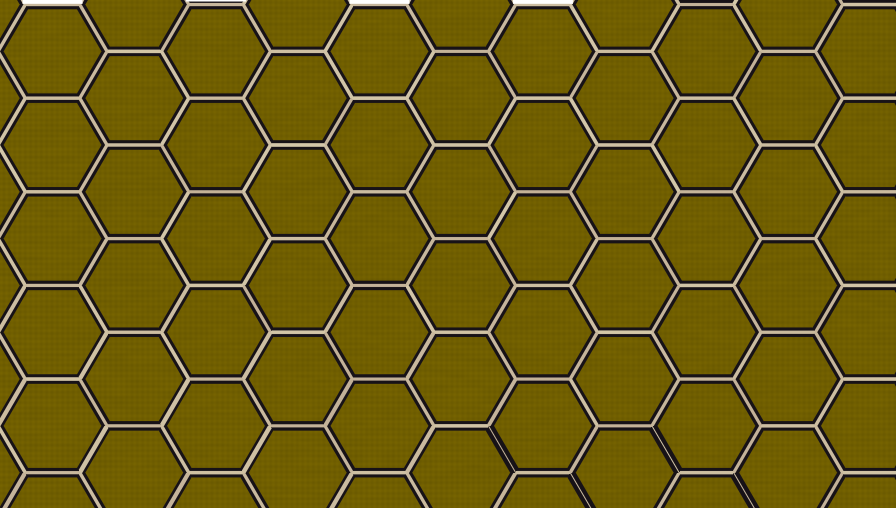
Give the GLSL for this pattern, as a WebGL 1 fragment shader.

```glsl
precision highp float;

uniform vec2 u_resolution;

const vec3 OLIVE = vec3(0.44, 0.37, 0.0);
const vec3 BORDER = vec3(0.09, 0.07, 0.09);
const vec3 CREAM = vec3(0.83, 0.78, 0.66);
const float COS30 = 0.8660254;

// Lengths are fractions of the canvas height.
const vec2 ORIGIN = vec2(0.1034, 0.8989);
const float COLUMN_PITCH = 0.1609;
const float ROW_PITCH = 0.1843;

// Half widths are fractions of the row pitch.
const float BORDER_HALF = 0.051;
const float CREAM_HALF = 0.018;

float hash(vec2 p) {
  return fract(sin(dot(p, vec2(127.1, 311.7))) * 4375.85);
}

float noise(vec2 p) {
  vec2 i = floor(p);
  vec2 f = fract(p);
  f = f * f * (3.0 - 2.0 * f);
  vec2 e = vec2(1.0, 0.0);
  return mix(mix(hash(i), hash(i + e), f.x),
             mix(hash(i + e.yx), hash(i + e.xx), f.x), f.y);
}

// Coverage of the region where d is below the edge.
float cover(float d, float edge, float pixel) {
  return 1.0 - smoothstep(edge - 0.65 * pixel, edge + 0.65 * pixel, d);
}

// Center of the flat-topped hexagon that holds p.
vec2 hexCenter(vec2 p) {
  vec2 period = vec2(2.0 * COS30, 1.0);
  vec2 even = floor(p / period + 0.5) * period;
  vec2 odd = (floor(p / period) + 0.5) * period;
  vec2 a = p - even;
  vec2 b = p - odd;
  return dot(a, a) < dot(b, b) ? even : odd;
}

// Outward normal of the hexagon side nearest to q.
vec2 sideNormal(vec2 q) {
  vec2 normal = vec2(0.0, 1.0);
  vec2 rising = vec2(COS30, 0.5);
  vec2 falling = vec2(COS30, -0.5);
  if (abs(dot(q, rising)) > abs(dot(q, normal))) normal = rising;
  if (abs(dot(q, falling)) > abs(dot(q, normal))) normal = falling;
  return dot(q, normal) < 0.0 ? -normal : normal;
}

// Fine woven shading of the cells.
vec3 cloth(vec2 pos) {
  vec2 thread = sin(pos * 6.2831853 / 0.0105);
  float shade = 1.0 + 0.022 * (thread.x + thread.y);
  shade += 0.04 * (noise(pos * vec2(30.0, 120.0)) - 0.5);
  return OLIVE * shade;
}

// Uneven cream width: fuller at lower left, worn at lower right.
float creamWidth(vec2 middle, vec2 normal, float seed) {
  float slant = normal.x * normal.y;
  float low = 1.0 - smoothstep(0.1, 0.65, middle.y);
  float left = 1.0 - smoothstep(0.7, 1.4, middle.x);
  float worn = step(0.01, slant) * step(middle.y, 0.14)
             * step(0.92, middle.x) * step(middle.x, 1.54);
  float width = 0.92 + 0.16 * seed;
  width += 0.3 * step(slant, -0.01) * low * left;
  return CREAM_HALF * mix(width, 0.3, worn);
}

// Bare strips over the even columns along the top.
float bareStrip(vec2 pos, float pixel) {
  float column = floor((pos.x - ORIGIN.x) / COLUMN_PITCH + 0.5);
  float offset = abs(pos.x - ORIGIN.x - column * COLUMN_PITCH);
  float active = step(mod(column, 2.0), 0.5) * step(column, 7.0);
  float depth = abs(column - 2.0) < 0.5 ? 0.003 : 0.0075;
  return active * cover(offset, 0.059, pixel)
       * cover(1.0 - pos.y, depth, pixel);
}

void main() {
  vec2 pos = gl_FragCoord.xy / u_resolution.y;
  float pixel = 1.0 / u_resolution.y;
  float cellPixel = pixel / ROW_PITCH;
  vec2 scale = vec2(COLUMN_PITCH / COS30, ROW_PITCH);

  // Hexagon lattice and distance to the shared side.
  vec2 p = (pos - ORIGIN) / scale;
  vec2 center = hexCenter(p);
  vec2 normal = sideNormal(p - center);
  float side = 0.5 - dot(p - center, normal);

  // Both neighbours of a side derive the same seed.
  vec2 middle = center + 0.5 * normal;
  float seed = hash(floor(middle * vec2(2.0 / COS30, 4.0) + 0.5));
  float width = creamWidth(ORIGIN + middle * scale, normal, seed);
  vec3 cream = CREAM * mix(vec3(0.92, 0.89, 0.9), vec3(1.0), seed);

  vec3 color = mix(cloth(pos), BORDER, cover(side, BORDER_HALF, cellPixel));
  color = mix(color, cream, cover(side, width, cellPixel));
  color = mix(color, vec3(1.0), bareStrip(pos, pixel));
  gl_FragColor = vec4(color, 1.0);
}
```
